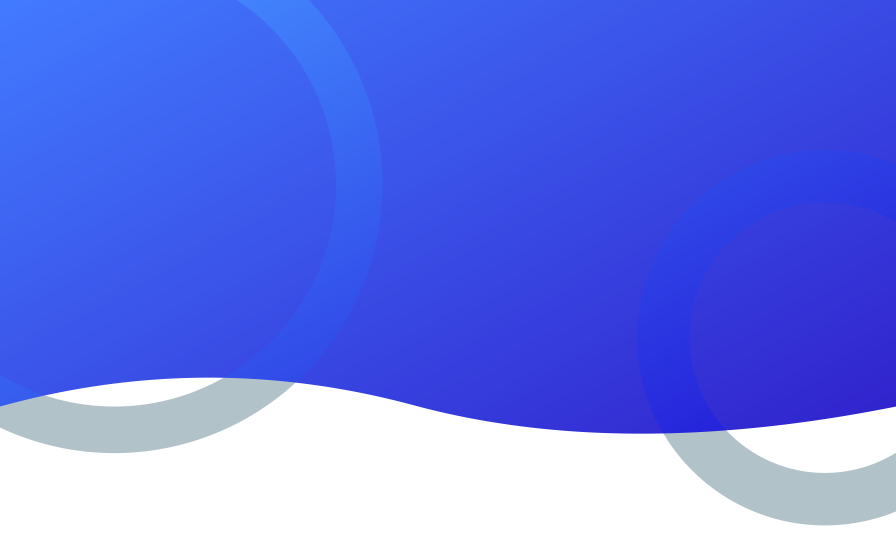
Give the GLSL for this background, as a Shadertoy shader.

```glsl
// A diagonal blue gradient ends in a soft wave above a white floor, crossed by two rings.
// The wave is two joined quadratic Bezier arcs; the rings are distance functions
// that tint the blue faintly and turn grey over the white. Unit: canvas width.

const vec3 LIGHT_BLUE = vec3(0.26, 0.48, 1.00);
const vec3 DEEP_BLUE  = vec3(0.19, 0.13, 0.80);
const vec3 FLOOR      = vec3(1.0);
const vec3 RING_GREY  = vec3(0.70, 0.76, 0.79);

// Colour shift of a ring over the light and the deep end of the gradient
const vec3 TINT_LIGHT = vec3(0.02, 0.10, 0.01);
const vec3 TINT_DEEP  = vec3(-0.06, -0.04, 0.04);

// Gradient: top of the canvas, depth of the blue field, weight of each axis
const float FIELD_TOP   = 0.5977;
const float FIELD_DEPTH = 0.4844;
const vec2  GRADIENT_WEIGHT = vec2(0.53, 0.47);

// Wave: end points and control points, left to right
const vec2 WAVE_START  = vec2(0.0, 0.1445);
const vec2 CREST_CTRL  = vec2(0.2305, 0.2083);
const vec2 WAVE_JOIN   = vec2(0.4622, 0.1458);
const vec2 TROUGH_CTRL = vec2(0.6940, 0.0833);
const vec2 WAVE_END    = vec2(1.0, 0.1445);

// Rings: centre, middle radius, half thickness
const vec4 LARGE_RING = vec4(0.1276, 0.3919, 0.2734, 0.0260);
const vec4 SMALL_RING = vec4(0.9206, 0.2214, 0.1803, 0.0293);

// Height at x of a quadratic Bezier arc that runs left to right
float arcHeight(float x, vec2 start, vec2 ctrl, vec2 end) {
    float dx = x - start.x;
    float run = ctrl.x - start.x;
    float bend = start.x - 2.0 * ctrl.x + end.x;
    float t = dx / (run + sqrt(max(run * run + bend * dx, 0.0)));
    return mix(mix(start.y, ctrl.y, t), mix(ctrl.y, end.y, t), t);
}

float waveHeight(float x) {
    return x < WAVE_JOIN.x
        ? arcHeight(x, WAVE_START, CREST_CTRL, WAVE_JOIN)
        : arcHeight(x, WAVE_JOIN, TROUGH_CTRL, WAVE_END);
}

// Signed distance to a ring, negative inside its band
float ringDistance(vec2 p, vec4 ring) {
    return abs(length(p - ring.xy) - ring.z) - ring.w;
}

// Antialiased coverage of the region where distance is negative
float coverage(float distance, float pixel) {
    return clamp(0.5 - distance / pixel, 0.0, 1.0);
}

void mainImage(out vec4 fragColor, in vec2 fragCoord) {
    float pixel = 1.0 / iResolution.x;
    vec2 p = fragCoord * pixel;

    // Masks
    float rings = coverage(min(ringDistance(p, LARGE_RING), ringDistance(p, SMALL_RING)), pixel);
    float field = coverage(waveHeight(p.x) - p.y, pixel);

    // Blue field with faint rings
    vec2 progress = vec2(p.x, (FIELD_TOP - p.y) / FIELD_DEPTH);
    float t = clamp(dot(progress, GRADIENT_WEIGHT), 0.0, 1.0);
    vec3 blue = mix(LIGHT_BLUE, DEEP_BLUE, t) + rings * mix(TINT_LIGHT, TINT_DEEP, t);

    // White floor with grey rings
    vec3 ground = mix(FLOOR, RING_GREY, rings);

    fragColor = vec4(clamp(mix(ground, blue, field), 0.0, 1.0), 1.0);
}
```
